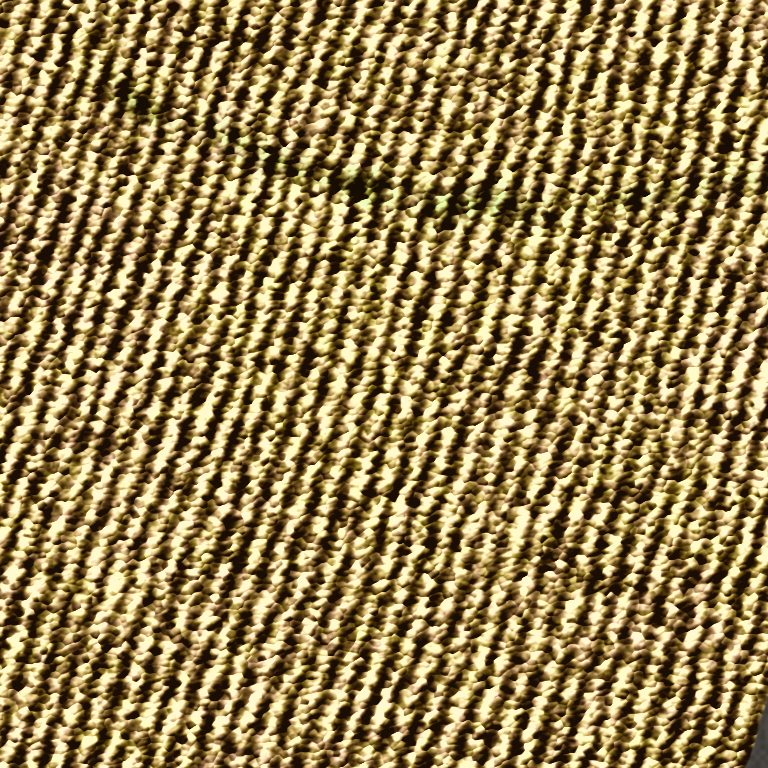
Give the GLSL for this texture, as a Shadertoy shader.

```glsl
// A ripe crop field seen from above: slanted rows of sunlit plants with dark
// furrows between them. A warped cosine makes the rows, soft cells lit from one
// side make the leaves, and the summed light is looked up in a straw palette.

#define ROWS 30.5          // rows across the canvas
#define LEAN 0.32          // sideways drift of a row per unit of height
#define FAN 0.07           // how much more the left rows lean than the right
#define PLANTS 62.0        // plants along a row, bottom to top
#define ROW_CONTRAST 0.84  // light difference of crest and furrow
#define LEAF_SIZE 0.0082   // size of a leaf
#define LEAF_CONTRAST 0.80 // strength of the leaf pattern
#define TRACK_DEPTH 0.75   // darkness of the track crossing the field
#define EXPOSURE 0.53      // overall lightness

const float TAU = 6.28318;

float hash(vec2 p) {
    vec3 q = fract(p.xyx * vec3(0.1031, 0.1030, 0.0973));
    q += dot(q, q.yzx + 33.33);
    return fract((q.x + q.y) * q.z);
}

// Smooth value noise in -1..1
float noise(vec2 p) {
    vec2 i = floor(p), f = fract(p);
    f = f * f * (3.0 - 2.0 * f);
    float low = mix(hash(i), hash(i + vec2(1, 0)), f.x);
    float high = mix(hash(i + vec2(0, 1)), hash(i + vec2(1, 1)), f.x);
    return 2.0 * mix(low, high, f.y) - 1.0;
}

// Leaves: scattered cells, each with its own tone and a sunny upper side
float leaves(vec2 p) {
    vec2 q = mat2(0.70, -0.50, 0.50, 0.95) * p / LEAF_SIZE + 300.0;
    vec2 cell = floor(q);
    float sum = 0.0, total = 0.0;
    for (int y = -1; y <= 1; y++)
    for (int x = -1; x <= 1; x++) {
        vec2 id = cell + vec2(x, y);
        vec2 away = q - id - vec2(hash(id), hash(id + 517.0));
        float tone = 2.0 * hash(id + 231.0) - 1.0;
        float weight = exp(-9.0 * dot(away, away));
        sum += weight * (tone + dot(away, vec2(0.35, 1.1)));
        total += weight;
    }
    float flecks = noise(q * 1.7 + 700.0);
    return sum / max(total, 1e-6) + 0.45 * flecks;
}

// Light of the planted rows, about -1 in a furrow and 1 on a crest
float rows(vec2 p) {
    float across = ROWS * (p.x - LEAN * p.y + FAN * (p.x - 0.5) * (p.y - 0.5));
    across += 0.28 * noise(p * 4.0 + 20.0) + 0.11 * noise(p * 21.0 + 50.0);

    // Each plant leans out of its row, giving a toothed edge
    float along = TAU * (PLANTS * (p.y - 0.12 * p.x) + noise(p * 16.0));
    across += 0.05 * sin(along + 0.6 * sin(along));
    across += 0.09 * noise(p * 78.0 + 90.0);

    float vigour = 0.95 + 0.25 * noise(p * 11.0 + 130.0);
    return -cos(TAU * across) * vigour;
}

// Shade of the curved track and of the scattered gaps
float track(vec2 p) {
    float bend = p.x - 0.7;
    float d = p.y - 0.728 - 0.52 * bend * bend - 0.012 * noise(p * 14.0);
    float band = exp(-d * d / 0.0005) * smoothstep(0.08, 0.2, p.x);
    return band * (0.65 + 0.5 * noise(p * 17.0 + 160.0));
}

float gaps(vec2 p) {
    float patches = noise(p * vec2(13.0, 21.0) + 210.0);
    return smoothstep(0.55, 0.95, patches);
}

// Straw palette, from furrow soil to sunlit leaf
vec3 straw(float light) {
    vec3 tones[6] = vec3[6](
        vec3(0.10, 0.05, 0.01), vec3(0.28, 0.18, 0.04),
        vec3(0.48, 0.37, 0.14), vec3(0.72, 0.59, 0.34),
        vec3(0.93, 0.82, 0.56), vec3(1.00, 0.98, 0.80));
    float level = clamp(light * 6.0 - 0.5, 0.0, 5.0);
    vec3 color = tones[0];
    for (int i = 1; i < 6; i++)
        color = mix(color, tones[i], clamp(level - float(i - 1), 0.0, 1.0));
    return color;
}

void mainImage(out vec4 fragColor, in vec2 fragCoord) {
    vec2 p = fragCoord / iResolution.xy;

    // Sum of rows, leaves (fainter in the furrows), uneven growth and shade
    float shade = track(p);
    float row = rows(p);
    float light = ROW_CONTRAST * row;
    light += LEAF_CONTRAST * (0.9 + 0.25 * row) * leaves(p);
    light += 0.15 * noise(p * 42.0 + 250.0);
    light -= TRACK_DEPTH * shade + 0.35 * gaps(p);
    light = EXPOSURE + light / 2.1;
    vec3 color = straw(light);

    // Pink and yellow drift in the mid tones, green along the track
    float hue = noise(p * 95.0 + 400.0) + 0.4 * noise(p * 6.0 + 450.0);
    float midTone = smoothstep(0.1, 0.5, light) * (1.0 - 0.6 * smoothstep(0.6, 1.0, light));
    color += hue * midTone * vec3(0.015, -0.015, 0.07);
    color *= mix(vec3(1.0), vec3(0.85, 1.0, 0.85), clamp(shade, 0.0, 1.0));

    // Bare grey ground beyond the lower right edge of the field
    float edge = p.x - 0.972 - 0.3 * p.y + 0.004 * noise(p * 60.0);
    vec3 ground = vec3(0.27, 0.26, 0.24) + 0.04 * noise(p * 150.0);
    color = mix(color, ground, smoothstep(-0.003, 0.003, edge));

    fragColor = vec4(clamp(color, 0.0, 1.0), 1.0);
}
```
